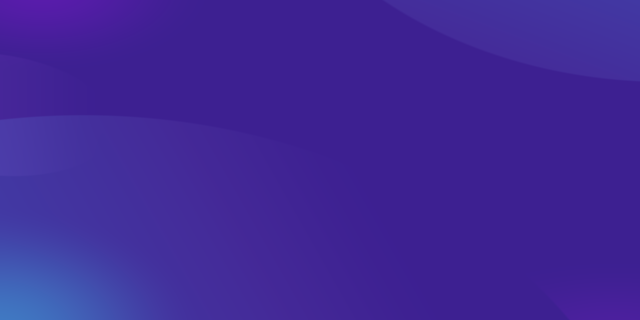
This background is drawn by a WebGL 2 fragment shader. Its source:

```glsl
#version 300 es
precision highp float;
// Deep violet backdrop with three large translucent ellipses and corner glows.
// Ellipses are crisp implicit shapes whose fill fades along a direction;
// glows are soft elliptical falloffs. Lengths are in canvas heights.

#define BASE        vec3(0.239, 0.126, 0.570)
#define VIOLET      vec3(0.268, 0.162, 0.595)
#define INDIGO      vec3(0.258, 0.226, 0.643)
#define SKY         vec3(0.250, 0.480, 0.765)
#define MAGENTA     vec3(0.352, 0.108, 0.675)
#define PLUM        vec3(0.300, 0.125, 0.622)
#define LENS_LIGHT  vec3(0.036, 0.024, 0.030)
#define FADE_DIR    vec2(0.870, 0.493)

uniform vec2 u_resolution;
out vec4 fragColor;

// Antialiased coverage of an axis-aligned ellipse around the origin.
float ellipse(vec2 q, vec2 radii) {
    float d = length(q / radii) - 1.0;
    float w = fwidth(d);
    return 1.0 - smoothstep(-w, w, d);
}

// Soft elliptical light: one at its centre, zero at its radii.
float glow(vec2 q, vec2 radii) {
    return smoothstep(0.0, 1.0, 1.0 - length(q / radii));
}

// Fill that runs from indigo through violet into the base colour.
vec3 fadeFill(float t) {
    vec3 nearFill = mix(INDIGO, VIOLET, clamp(t / 0.6, 0.0, 1.0));
    return mix(nearFill, BASE, smoothstep(0.5, 1.0, t));
}

void main() {
    vec2 p = gl_FragCoord.xy / u_resolution.y;
    p.x *= 2.0 * u_resolution.y / u_resolution.x;
    vec3 color = BASE;

    // Purple glows at the upper left and lower right
    color = mix(color, MAGENTA, glow(p - vec2(0.13, 1.04), vec2(0.54, 0.27)));
    color = mix(color, PLUM, glow(p - vec2(1.92, -0.04), vec2(0.58, 0.23)));

    // Dome hanging from the upper right corner
    float dome = ellipse(p - vec2(2.083, 1.747), vec2(1.328, 1.003));
    float domeFade = dot(vec2(2.0, 1.0) - p, vec2(0.45, 1.2));
    color = mix(color, fadeFill(0.05 + 1.15 * domeFade), dome);

    // Broad hill rising from the lower left
    float hill = ellipse(p - vec2(0.26, -0.79), vec2(1.823, 1.43));
    float hillFade = (dot(p, FADE_DIR) - 0.12) / 1.12;
    color = mix(color, fadeFill(hillFade), hill);

    // Slanted lens on the left edge
    vec2 q = p - vec2(-0.026, 0.643);
    q.y += 0.092 * q.x;
    float lens = ellipse(q, vec2(0.383, 0.19));
    color += LENS_LIGHT * lens * (1.0 - smoothstep(-0.05, 0.33, p.x));

    // Blue light in the lower left corner
    color = mix(color, SKY, glow(p - vec2(-0.02, -0.04), vec2(0.66, 0.40)));

    fragColor = vec4(color, 1.0);
}
```
